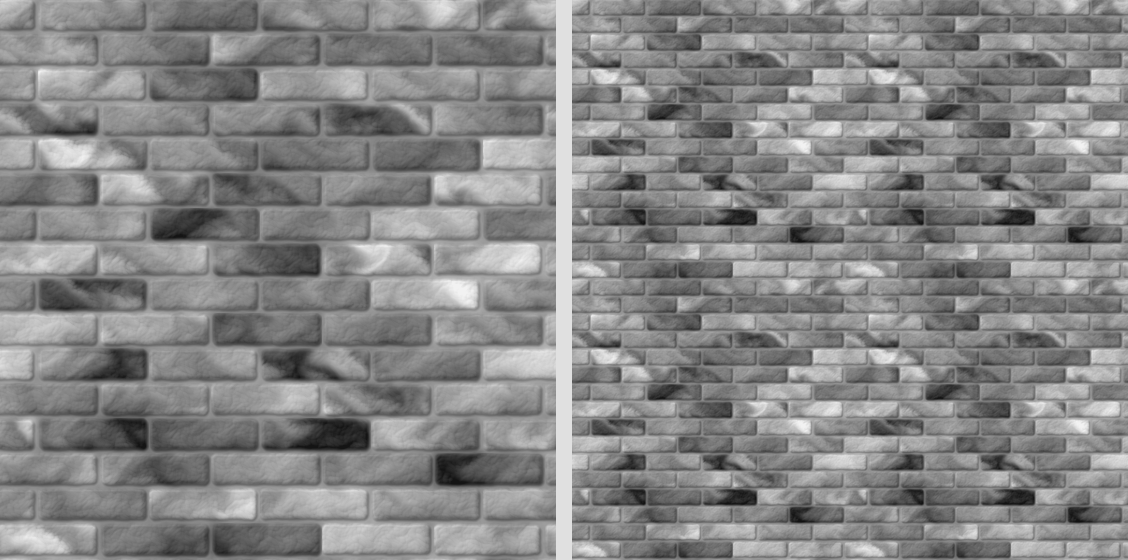
Left: one tile. Right: repeated 2 by 2.
Write a WebGL 1 fragment shader that draws this texture.

```glsl
precision highp float;
uniform vec2 u_resolution;

vec2 hash2(vec2 p) {
  return fract(sin(vec2(dot(p, vec2(12.99, 78.23)), dot(p, vec2(39.35, 11.14)))) * 4375.85);
}

// Squared distance to the nearest scattered point, wrapping every n cells
float cellular(vec2 uv, vec2 n) {
  vec2 p = uv * n, id = floor(p), f = fract(p);
  float nearest = 1.0;
  for (int y = -1; y <= 1; y++) {
    for (int x = -1; x <= 1; x++) {
      vec2 o = vec2(float(x), float(y));
      vec2 r = o + hash2(mod(id + o, n) + n.x) - f;
      nearest = min(nearest, dot(r, r));
    }
  }
  return nearest;
}

// Pitted clay surface
float relief(vec2 uv) {
  vec2 w = uv + 0.004 * sin(6.28318 * (uv.yx * vec2(23.0, 19.0) + vec2(0.2, 0.6)));
  return 0.5 * cellular(w, vec2(34.0, 46.0))
       + 0.3 * cellular(w, vec2(73.0, 87.0))
       + 0.2 * cellular(w, vec2(140.0, 150.0));
}

// Smoky stains made of warped, layered sines
float stains(vec2 p, vec2 seed) {
  vec2 s = p * vec2(1.3, 1.6) + seed * 40.0;
  s += 0.7 * sin(s.yx * 1.7 + seed.yx * 9.0);
  s += 0.3 * sin(s.yx * 3.7 + seed * 17.0);
  return 0.75 * sin(s.x) * cos(s.y * 0.8) + 0.35 * sin(s.x * 1.9 + s.y * 1.3)
       + 0.12 * sin(s.x * 4.1 - s.y * 3.3);
}

// Clay colour of one brick; the id wraps around the wall
float brickTone(vec2 id, vec2 p) {
  id = mod(id, vec2(5.0, 16.0));
  vec2 seed = hash2(id + 3.7);
  float base = mix(0.34, 0.75, hash2(id + 41.3).x);
  return clamp(base + mix(0.09, 0.30, seed.y * seed.y) * stains(p, seed), 0.14, 0.92);
}

float roundedBox(vec2 p, vec2 halfSize, float radius) {
  vec2 d = abs(p) - halfSize + radius;
  return length(max(d, 0.0)) + min(max(d.x, d.y), 0.0) - radius;
}

void main() {
  vec2 uv = gl_FragCoord.xy / u_resolution;
  float height = relief(uv);
  float pit = height - 0.25;
  float lit = relief(uv + vec2(-0.0022, 0.0026)) - height;

  // Running bond: 5 bricks across, 16 courses
  vec2 grid = uv * vec2(5.0, 16.0) - vec2(0.0, 0.05);
  float row = floor(grid.y);
  vec2 id = vec2(0.0), p = vec2(0.0);
  float bleed = 0.0, total = 0.0;

  // Mortar takes a blend of the surrounding bricks
  for (int j = -1; j <= 1; j++) {
    float r = row + float(j);
    float gx = grid.x - mix(0.90, 0.34, mod(r, 2.0));
    for (int i = -1; i <= 1; i++) {
      vec2 cell = vec2(floor(gx) + float(i), r);
      vec2 q = (vec2(gx, grid.y) - cell - vec2(0.485, 0.55)) * vec2(3.175, 1.0);
      float weight = exp(-9.0 * max(roundedBox(q, vec2(1.5, 0.42), 0.1), 0.0));
      bleed += weight * brickTone(cell, q);
      total += weight;
      if (i == 0 && j == 0) {
        id = mod(cell, vec2(5.0, 16.0));
        p = q;
      }
    }
  }
  bleed /= total;

  // Brick outline, with shifted copies for shadow and light
  vec2 vary = hash2(id + 41.3);
  vec2 b = p + (vary - 0.5) * vec2(0.05, 0.02);
  vec2 size = vec2(1.53, 0.435) - 0.025 * vary.yx;
  float wobble = 0.06 * pit + 0.01 * sin(b.x * 7.0 + vary.y * 30.0);
  float d = roundedBox(b, size, 0.12) + wobble;
  float shadowD = roundedBox(b - vec2(0.045, -0.05), size, 0.14) + wobble;
  float lightD = roundedBox(b - vec2(0.05, -0.055), size, 0.12) + wobble;

  // Mortar with the shadow each brick casts down and right
  float mortar = mix(0.58, bleed, 0.5) - 0.08 * pit;
  mortar -= 0.24 * smoothstep(0.07, -0.06, shadowD);

  // Clay with fine pitting
  float brick = brickTone(id, p + 0.15 * pit) + 0.15 * lit - 0.08 * pit;

  // Worn edges: pale on the lit side, dark on the far side
  brick += 0.06 * smoothstep(-0.05, 0.03, lightD) * smoothstep(-0.16, -0.04, d);
  float farSide = smoothstep(-0.02, -0.11, lightD);
  brick -= 0.10 * farSide * smoothstep(-0.15, 0.0, d);
  brick -= 0.05 * smoothstep(0.1, -0.42, p.y);

  // Broad uneven lighting that wraps
  float tone = mix(mortar, brick, smoothstep(0.05, -0.06, d));
  tone += 0.03 * sin(6.28318 * (uv.y - 0.3)) + 0.02 * sin(6.28318 * (uv.x * 2.0 + uv.y));
  gl_FragColor = vec4(vec3(clamp(tone, 0.08, 0.95)), 1.0);
}
```
